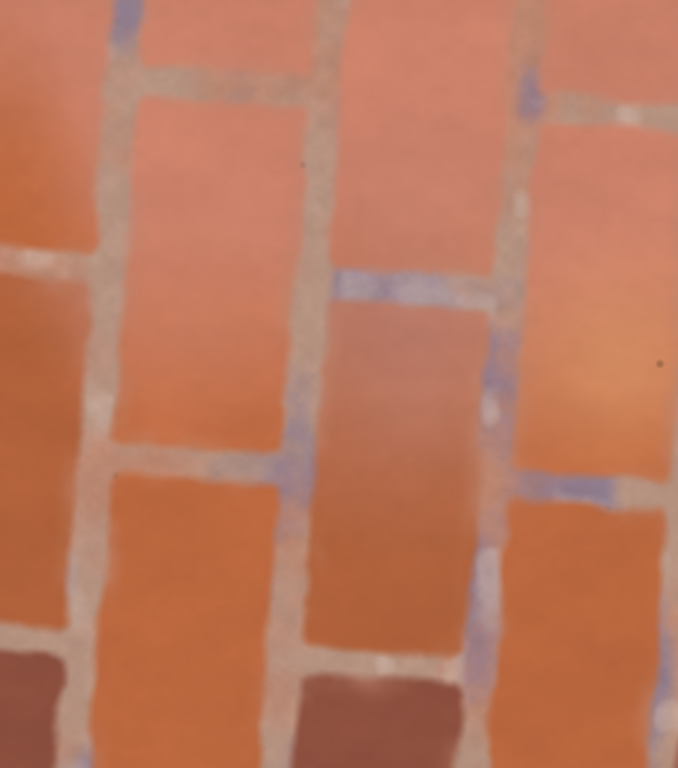
A WebGL 1 fragment shader for this texture:

```glsl
precision highp float;
// Worn brick paving in a half-offset bond: tall, slightly leaning bricks set in pale mortar.
// A warped grid gives each brick a rounded-box distance; noise wears the edges,
// shades the clay and smears violet and whitish paint along the joints.

uniform vec2 u_resolution;

#define PITCH vec2(0.2695, 0.4935)   // brick plus joint, in canvas heights
#define ORIGIN vec2(0.169, 0.091)    // first joint crossing, from the top left
#define LEAN 0.075                   // sideways drift of the upright joints
#define TILT 0.07                    // downward drift of the level joints
#define SQUEEZE 0.018                // columns narrow toward the right
#define JOINT vec2(0.044, 0.037)     // mortar widths
#define CORNER 0.014                 // brick corner radius
#define SOFTNESS 0.009               // half width of the blurred edge
#define WEAR 0.020                   // wobble of the brick edges
#define SMEAR 0.65                   // strength of the violet paint

const vec3 PINK_CLAY = vec3(0.790, 0.500, 0.410);
const vec3 ORANGE_CLAY = vec3(0.735, 0.405, 0.245);
const vec3 ROSE_HAZE = vec3(0.735, 0.490, 0.425);
const vec3 SHEEN = vec3(0.850, 0.580, 0.400);
const vec3 BURNT_CLAY = vec3(0.550, 0.310, 0.245);
const vec3 MORTAR = vec3(0.710, 0.570, 0.500);
const vec3 DUSTY_MORTAR = vec3(0.735, 0.520, 0.430);
const vec3 VIOLET = vec3(0.490, 0.450, 0.590);
const vec3 CHALK = vec3(0.800, 0.710, 0.660);

float hash(vec2 p) {
    return fract(sin(dot(p, vec2(127.1, 311.7))) * 43758.545);
}

float noise(vec2 p) {
    vec2 i = floor(p), f = fract(p);
    f = f * f * (3.0 - 2.0 * f);
    return mix(mix(hash(i), hash(i + vec2(1.0, 0.0)), f.x),
               mix(hash(i + vec2(0.0, 1.0)), hash(i + 1.0), f.x), f.y);
}

float fbm(vec2 p) {
    float sum = 0.0, amp = 0.533;
    for (int i = 0; i < 4; i++) {
        sum += amp * noise(p);
        p = p * 2.03 + 17.3;
        amp *= 0.5;
    }
    return sum;
}

float roundedBox(vec2 p, vec2 halfSize, float radius) {
    vec2 q = abs(p) - halfSize + radius;
    return length(max(q, 0.0)) + min(max(q.x, q.y), 0.0) - radius;
}

// Soft round patch of light
float glow(vec2 p, vec2 center, vec2 size) {
    vec2 q = (p - center) / size;
    return exp(-dot(q, q));
}

// Rare faint pits, one candidate per grid cell
float pits(vec2 p) {
    vec2 g = p * 11.0, id = floor(g);
    vec2 center = 0.2 + 0.6 * vec2(hash(id + 3.1), hash(id + 8.7));
    float dist = length(fract(g) - center);
    return step(0.95, hash(id)) * (1.0 - smoothstep(0.02, 0.08, dist));
}

vec3 brickColor(vec2 p, vec2 id, float down, float d) {
    float odd = mod(id.x, 2.0);
    float course = clamp(id.y, 0.0, 1.0);

    // Pink clay above, orange below; the left edge and low even courses are warmer
    float warmth = p.y + 0.25 * (down - 0.5) + 0.2 * (fbm(p * 5.0 + 4.0) - 0.5);
    warmth += 0.3 * (1.0 - odd) * course + 0.45 * (1.0 - smoothstep(0.0, 0.2, p.x));
    vec3 col = mix(PINK_CLAY, ORANGE_CLAY, smoothstep(0.25, 0.80, warmth));

    // Odd columns darken course by course and end in burnt bricks
    col *= 1.0 - 0.06 * odd * course;
    col = mix(col, ROSE_HAZE, 0.65 * glow(p, vec2(0.55, 0.42), vec2(0.13, 0.20)));
    col = mix(col, BURNT_CLAY, odd * step(2.0, id.y));
    col *= 1.0 + 0.03 * (hash(id + 21.0) - 0.5);
    col = mix(col, SHEEN, 0.65 * glow(p, vec2(0.81, 0.47), vec2(0.13, 0.12)));

    // Streaks, grain and pits
    col *= 1.0 + 0.07 * (fbm(p * vec2(9.0, 20.0)) - 0.5);
    col *= 1.0 + 0.03 * (fbm(p * 60.0) - 0.5);
    col *= 1.0 - 0.2 * pits(p);

    // Mortar film rubbed over the rim
    float film = smoothstep(-0.03, 0.0, d) * smoothstep(0.35, 0.75, fbm(p * 11.0 + 30.0));
    return mix(col, DUSTY_MORTAR, 0.5 * film);
}

vec3 mortarColor(vec2 p) {
    vec3 col = mix(MORTAR, DUSTY_MORTAR, smoothstep(0.42, 0.7, fbm(p * 6.0 + 11.0)));
    float ragged = 0.22 * (fbm(p * 36.0) - 0.5);
    float paint = noise(p * vec2(13.0, 8.0) + 2.0) + ragged;
    float chalk = noise(p * vec2(22.0, 15.0) + 50.0) + ragged;
    col = mix(col, VIOLET, SMEAR * smoothstep(0.58, 0.95, paint));
    col = mix(col, CHALK, 0.5 * smoothstep(0.70, 0.95, chalk));
    return col * (1.0 + 0.10 * (fbm(p * 50.0) - 0.5));
}

void main() {
    // Canvas heights, measured from the top left
    vec2 p = vec2(gl_FragCoord.x, u_resolution.y - gl_FragCoord.y) / u_resolution.y;

    // Leaning columns, each second one shifted by half a brick
    float across = (p.x + LEAN * p.y - ORIGIN.x) / PITCH.x;
    across += SQUEEZE * across * across;
    float down = (p.y - TILT * p.x - ORIGIN.y) / PITCH.y + 0.5 * mod(floor(across), 2.0);
    vec2 id = floor(vec2(across, down)), cell = fract(vec2(across, down));

    float d = roundedBox((cell - 0.5) * PITCH, 0.5 * (PITCH - JOINT), CORNER);
    d += WEAR * (fbm(p * 16.0) - 0.5);
    float brick = 1.0 - smoothstep(-SOFTNESS, SOFTNESS, d);
    gl_FragColor = vec4(mix(mortarColor(p), brickColor(p, id, cell.y, d), brick), 1.0);
}
```
